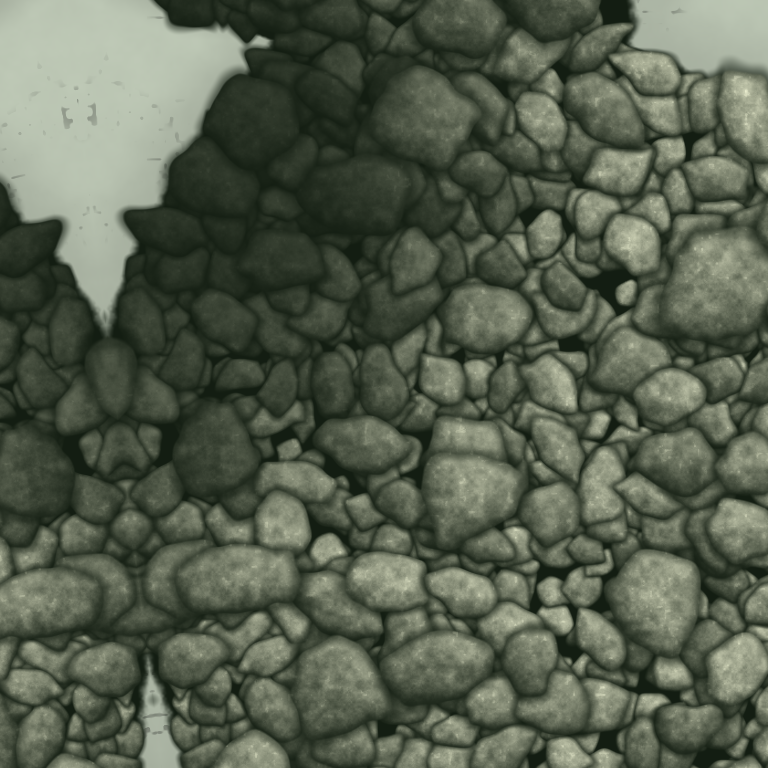
This texture is drawn by a WebGL 1 fragment shader. Its source:

```glsl
precision highp float;
uniform vec2 u_resolution;

#define LAYERS 5
#define SIDES 7
#define FINE_CELLS 21.0
#define COARSE_CELLS 8.0
#define COARSE_SHARE 0.3
#define EDGE_SOFTNESS 0.0018
#define ROUGHNESS 0.62
#define CONTACT_SHADOW 0.36
#define EXPOSURE 0.98

const vec3 SHADOW_COLOR = vec3(0.075, 0.115, 0.07);
const vec3 STONE_COLOR = vec3(0.69, 0.71, 0.61);
const vec3 GROUND_COLOR = vec3(0.71, 0.75, 0.68);
const vec3 LIGHT_DIR = vec3(0.22, 0.55, 0.8);
const vec2 MIRROR_NORMAL = vec2(0.992, 0.125);

vec4 hash4(vec2 p) {
  vec4 h = fract(p.xyxy * vec4(0.1031, 0.103, 0.0973, 0.1099));
  h += dot(h, h.wzxy + 33.33);
  return fract((h.xxyz + h.yzzw) * h.zywx);
}

float noise(vec2 p) {
  vec2 i = floor(p), f = fract(p);
  f = f * f * (3.0 - 2.0 * f);
  return mix(mix(hash4(i).x, hash4(i + vec2(1, 0)).x, f.x),
             mix(hash4(i + vec2(0, 1)).x, hash4(i + 1.0).x, f.x), f.y);
}

float fbm(vec2 p) {
  float sum = 0.0, amp = 0.5;
  for (int i = 0; i < 4; i++) {
    sum += amp * noise(p);
    p = p * 2.1 + 17.3;
    amp *= 0.6;
  }
  return sum / 1.09;
}

float mirrorDistance(vec2 p) { return dot(p, MIRROR_NORMAL) - 0.209; }

// Approximate signed distance to the bare ground, negative inside
float groundDistance(vec2 p) {
  float d = abs(mirrorDistance(p));
  float t = p.y - 0.54, b = 0.15 - p.y;
  float funnel = min(min(pow(max(t, 0.0), 1.5), 4.0 * t), 0.23 - 2.3 * (t - 0.42));
  float slit = min(0.2 * b, 2.0 * b);
  float corner = max(0.825 - p.x, 0.94 - 0.4 * (p.x - 0.82) - p.y);
  return min(d - max(funnel, slit), corner);
}

// Rounded random polygon: gradient in xy, radial level in z (1 at the rim)
vec3 polygon(vec2 q, vec2 id) {
  vec2 gradient = vec2(0.0);
  float sum = 1e-6;
  for (int i = 0; i < SIDES; i++) {
    vec4 h = hash4(id + float(i) * 7.31);
    float a = (float(i) + 0.75 * h.x) * 6.2832 / float(SIDES);
    vec2 n = vec2(cos(a), sin(a)) / mix(0.74, 1.08, h.y);
    float v = max(dot(q, n), 0.0), v8 = pow(v, 8.0);
    sum += v8 * v;
    gradient += v8 * n;
  }
  float level = pow(sum, 1.0 / 9.0);
  return vec3(gradient * level / sum, level);
}

float illumination(vec2 p) {
  float reach = length(p - vec2(0.25, 0.83)) + 0.25 * (p.x - 0.4);
  return 0.2 + 0.78 * smoothstep(0.1, 0.72, reach);
}

void main() {
  vec2 uv = gl_FragCoord.xy / u_resolution;
  float light = illumination(uv);
  vec2 p = uv - 2.0 * MIRROR_NORMAL * min(mirrorDistance(uv), 0.0);
  float softness = max(EDGE_SOFTNESS, 1.0 / u_resolution.y);

  // Surface grain shared by all stones
  float grain = fbm(p * 75.0);
  float glint = smoothstep(0.68, 0.95, noise(p * 210.0)) * smoothstep(0.4, 0.7, grain);
  vec2 warped = p + 0.009 * (vec2(noise(p * 42.0), noise(p * 42.0 + 31.0)) - 0.5);

  // Bare ground, with dark gaps elsewhere
  float gd = groundDistance(p) + 0.02 * (fbm(p * 30.0) - 0.5);
  float speck = smoothstep(0.76, 0.9, noise(p * 130.0)) * smoothstep(0.5, 0.75, noise(p * 14.0));
  vec3 ground = GROUND_COLOR * (0.93 + 0.1 * smoothstep(0.0, -0.12, gd) - 0.25 * speck);
  ground *= 0.97 + 0.06 * fbm(p * 18.0);
  vec3 color = mix(SHADOW_COLOR, ground, smoothstep(0.01, -0.006, gd));

  // Stones, from small ones below to large ones on top
  for (int k = 0; k < LAYERS; k++) {
    float depth = float(k) / float(LAYERS - 1);
    float cells = mix(FINE_CELLS, COARSE_CELLS, depth);
    vec2 offset = vec2(3.37, 5.71) * float(k + 1);
    vec2 cell = floor(warped * cells + offset);
    for (int j = 0; j < 9; j++) {
      vec2 id = cell + vec2(mod(float(j), 3.0), floor(float(j) / 3.0)) - 1.0;
      vec4 h = hash4(id + float(k) * 53.0);
      vec4 s = hash4(id + float(k) * 53.0 + 211.0);
      vec2 center = (id + 0.2 + 0.6 * h.xy - offset) / cells;
      float radius = mix(0.43, 0.66, h.z) / cells;
      vec2 q = (warped - center) / radius;
      if (h.w > mix(1.0, COARSE_SHARE, depth) || dot(q, q) > 4.0) continue;
      if (groundDistance(center) < 0.55 * radius) continue;

      float c = cos(s.x * 6.2832), sn = sin(s.x * 6.2832);
      mat2 turn = mat2(c, -sn, sn, c);
      float stretch = mix(1.0, 1.34, s.y);
      vec2 axes = vec2(1.0 / stretch, stretch);
      vec3 shape = polygon(turn * q * axes, id + float(k) * 19.0);
      float level = shape.z;
      vec2 slope = (shape.xy * axes) * turn * mix(0.2, 1.15, pow(min(level, 1.0), 3.0));
      slope += 0.5 * (s.zw - 0.5) + 0.5 * (grain - 0.5);

      // Diffuse light, rim darkening and mineral grain
      float lit = max(dot(normalize(vec3(slope, 1.0)), LIGHT_DIR), 0.0);
      float tone = light * EXPOSURE * (0.18 + 0.76 * lit) * mix(0.76, 1.12, s.w);
      tone *= 1.0 + ROUGHNESS * (grain - 0.5);
      tone *= mix(0.5, 1.0, smoothstep(1.02, 0.78, level));
      tone += 0.2 * glint * light * lit;
      vec3 stone = mix(SHADOW_COLOR, STONE_COLOR, tone);

      float edge = softness / radius;
      color = mix(color, mix(SHADOW_COLOR, color, CONTACT_SHADOW), smoothstep(1.28, 0.95, level));
      color = mix(color, stone, smoothstep(1.0 + edge, 1.0 - edge, level));
    }
  }
  gl_FragColor = vec4(color, 1.0);
}
```
